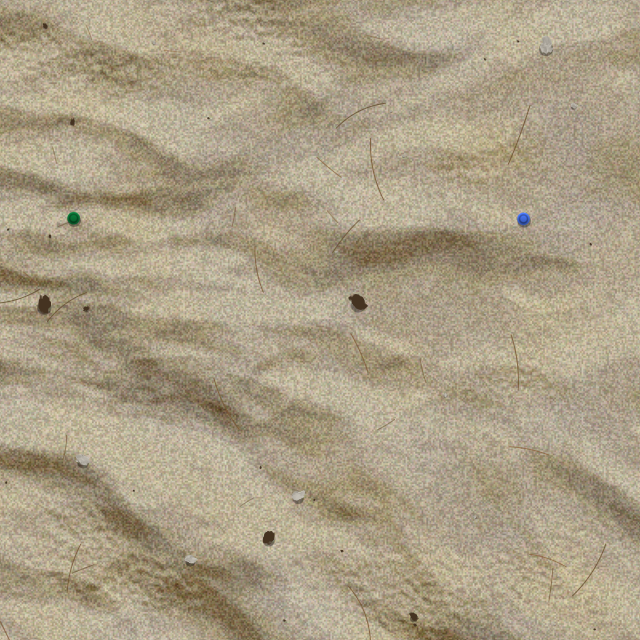
A three.js fragment shader for this texture:

```glsl
// Trodden beach sand under light from above: a warped height field of dunes,
// crests and hollows is shaded by its slope and coloured through a sand ramp.
// Fine coloured grain, dry twigs, shell bits and two bottle caps lie on top.

#define LIGHT_DIR vec2(0.22, 0.975)
#define BASE_TONE 0.70
#define RELIEF 0.27
#define HOLLOW_GRID 4.0
#define HOLLOW_DEPTH 0.017
#define GRAIN_SCALE 400.0
#define GRAIN_LIGHT 0.20
#define GRAIN_TINT 0.08
#define TWIGS 32
#define BITS 44
#define SOFT 0.0012

varying vec2 vUv;

float hash(vec2 p) {
  vec3 q = fract(vec3(p.xyx) * 0.1031);
  q += dot(q, q.yzx + 33.33);
  return fract((q.x + q.y) * q.z);
}

vec2 hash2(vec2 p) {
  return vec2(hash(p + 17.3), hash(p + 71.9));
}

mat2 rotation(float a) {
  return mat2(cos(a), -sin(a), sin(a), cos(a));
}

float valueNoise(vec2 p) {
  vec2 i = floor(p), f = fract(p);
  f = f * f * (3.0 - 2.0 * f);
  return mix(mix(hash(i), hash(i + vec2(1, 0)), f.x),
             mix(hash(i + vec2(0, 1)), hash(i + vec2(1, 1)), f.x), f.y);
}

float cornerSlope(vec2 cell, vec2 offset) {
  float a = 6.2832 * hash(cell + 5.7);
  return dot(vec2(cos(a), sin(a)), offset);
}

float gradientNoise(vec2 p) {
  vec2 i = floor(p), f = fract(p), e = vec2(1, 0);
  vec2 u = f * f * f * (f * (f * 6.0 - 15.0) + 10.0);
  return mix(mix(cornerSlope(i, f), cornerSlope(i + e, f - e), u.x),
             mix(cornerSlope(i + e.yx, f - e.yx), cornerSlope(i + 1.0, f - 1.0), u.x), u.y);
}

// Share of rough, crumbled sand
float roughness(vec2 p) {
  return smoothstep(0.05, 0.4, gradientNoise(p * vec2(4.0, 6.0) + 40.0));
}

// Scattered footprint hollows with steep rims
float hollows(vec2 p) {
  float depth = 0.0;
  vec2 cell = floor(p * HOLLOW_GRID);
  for (int j = -1; j <= 1; j++)
  for (int i = -1; i <= 1; i++) {
    vec2 id = cell + vec2(i, j);
    vec2 rnd = hash2(id);
    vec2 d = p - (id + 0.15 + 0.7 * rnd) / HOLLOW_GRID;
    d = rotation(1.6 * (rnd.x - 0.4)) * d / vec2(0.085, 0.045);
    float present = step(0.4, hash(id + 9.1));
    depth += present * (1.0 - smoothstep(0.4, 1.0, length(d)));
  }
  return depth * HOLLOW_DEPTH;
}

float sandHeight(vec2 p) {
  vec2 q = p;
  q.y += mix(0.45, -0.25, smoothstep(0.0, 1.0, p.y)) * (p.x - 0.5);
  q += 0.035 * vec2(gradientNoise(p * 5.0 + 3.0), gradientNoise(p * 5.0 + 23.0));
  float crest = gradientNoise(q * vec2(3.6, 6.2) + 11.0);
  float h = 0.12 * gradientNoise(q * vec2(3.2, 5.4));
  h -= 0.12 * sqrt(crest * crest + 0.002);
  h += 0.024 * gradientNoise(q * vec2(10.0, 15.0) + 7.0);
  h += 0.005 * gradientNoise(q * vec2(26.0, 38.0));
  h += 0.006 * roughness(p) * gradientNoise(p * 85.0);
  return h - hollows(p + 0.012 * gradientNoise(p * 16.0));
}

vec3 sandColour(float t) {
  vec3 c = mix(vec3(0.36, 0.27, 0.15), vec3(0.49, 0.42, 0.30), smoothstep(0.0, 0.25, t));
  c = mix(c, vec3(0.56, 0.51, 0.42), smoothstep(0.25, 0.43, t));
  c = mix(c, vec3(0.63, 0.58, 0.46), smoothstep(0.43, 0.56, t));
  c = mix(c, vec3(0.67, 0.62, 0.54), smoothstep(0.56, 0.68, t));
  c = mix(c, vec3(0.74, 0.70, 0.60), smoothstep(0.68, 0.86, t));
  return mix(c, vec3(0.80, 0.76, 0.67), smoothstep(0.9, 1.25, t));
}

float disc(vec2 d, float r) {
  return 1.0 - smoothstep(r - SOFT, r + SOFT, length(d));
}

vec3 addTwigs(vec3 c, vec2 p) {
  for (int i = 0; i < TWIGS; i++) {
    vec2 id = vec2(float(i), 3.0), rnd = hash2(id + 50.0);
    float halfLength = mix(0.012, 0.05, rnd.x * rnd.x);
    vec2 d = rotation(3.1416 * rnd.y) * (p - hash2(id));
    d.y -= (hash(id) - 0.5) * 9.0 * d.x * d.x;
    d.x -= clamp(d.x, -halfLength, halfLength);
    vec3 bark = mix(vec3(0.36, 0.29, 0.17), vec3(0.56, 0.38, 0.22), rnd.y);
    c = mix(c, bark, disc(d, 0.0007) * mix(0.5, 0.95, rnd.x));
  }
  return c;
}

// Shell bits, pebbles and dark crumbs, each with a small shadow
vec3 addBits(vec3 c, vec2 p) {
  for (int i = 0; i < BITS; i++) {
    vec2 id = vec2(float(i), 29.0), rnd = hash2(id + 8.0);
    float r = 0.0014 + 0.011 * pow(rnd.x, 6.0);
    vec2 d = rotation(6.2832 * rnd.y) * (p - hash2(id)) * vec2(0.8, 1.2);
    d += 0.45 * r * gradientNoise(d / r * 1.5 + id);
    vec3 shell = vec3(0.79, 0.77, 0.73) - 0.18 * valueNoise(d * 300.0 + id);
    vec3 bit = mix(shell, vec3(0.27, 0.20, 0.13), step(0.55, rnd.y));
    c *= 1.0 - 0.35 * disc(p - hash2(id) + vec2(0.0, 0.5 * r), r);
    c = mix(c, bit, disc(d, r));
  }
  return c;
}

vec3 addCap(vec3 c, vec2 d, vec3 paint) {
  c *= 1.0 - 0.35 * disc(d + vec2(-0.001, 0.003), 0.0105);
  float ring = disc(d, 0.0075) - disc(d, 0.005);
  return mix(c, paint * (1.0 + 25.0 * d.y - 0.3 * ring), disc(d, 0.0098));
}

void main() {
  vec2 p = vUv;
  // Slope toward the light, with the bright side compressed
  float stepSize = 0.002;
  float slope = (sandHeight(p) - sandHeight(p + stepSize * LIGHT_DIR)) / stepSize;
  slope /= 1.0 + 0.45 * max(slope, 0.0);
  vec3 colour = sandColour(BASE_TONE + RELIEF * slope);

  // Warm patches and coloured grain
  float warm = 0.5 * roughness(p) + gradientNoise(p * 7.0 + 60.0);
  colour += 0.035 * warm * vec3(0.3, 0.0, -1.0);
  vec2 g = p * GRAIN_SCALE;
  vec3 tint = vec3(valueNoise(g + 31.0), valueNoise(g + 67.0), valueNoise(g + 93.0)) - 0.5;
  colour += GRAIN_LIGHT * (valueNoise(g) - 0.5) + GRAIN_TINT * tint;

  colour = addTwigs(colour, p);
  colour = addBits(colour, p);
  colour = addCap(colour, p - vec2(0.115, 0.659), vec3(0.04, 0.43, 0.20));
  colour = addCap(colour, p - vec2(0.818, 0.658), vec3(0.25, 0.41, 0.85));
  gl_FragColor = vec4(clamp(colour, 0.0, 1.0), 1.0);
}
```
